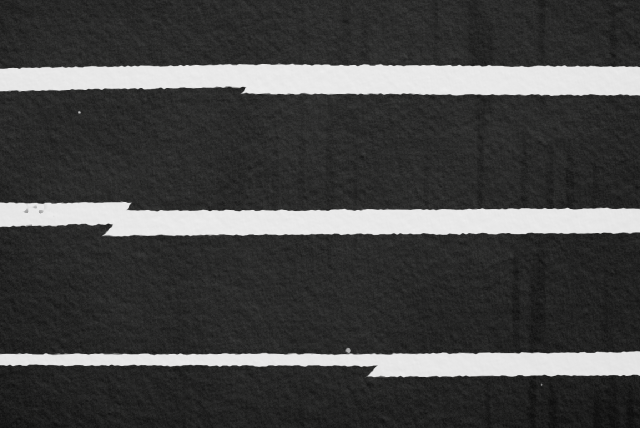
This pattern is drawn by a WebGL 2 fragment shader. Its source:

```glsl
#version 300 es
precision highp float;

uniform vec2 u_resolution;
out vec4 fragColor;

const float ASPECT = 1.5;
const float CUT_SLOPE = 0.9;

float hash(vec2 p) {
    return fract(sin(dot(p, vec2(127.1, 311.7))) * 43758.5453);
}

float noise(vec2 p) {
    vec2 cell = floor(p);
    vec2 f = fract(p);
    f = f * f * (3.0 - 2.0 * f);
    float low = mix(hash(cell), hash(cell + vec2(1.0, 0.0)), f.x);
    float high = mix(hash(cell + vec2(0.0, 1.0)), hash(cell + 1.0), f.x);
    return mix(low, high, f.y);
}

float fbm(vec2 p) {
    float sum = 0.0;
    float gain = 0.5;
    for (int i = 0; i < 4; i++) {
        sum += gain * noise(p);
        p = mat2(1.6, 1.2, -1.2, 1.6) * p + 7.3;
        gain *= 0.55;
    }
    return sum;
}

// Paint thickness: fine grain, broad dents and slanted brush ridges
float plasterHeight(vec2 p) {
    vec2 brush = vec2(p.x + 0.55 * p.y, p.y - 0.55 * p.x);
    float ridges = noise(brush * vec2(14.0, 75.0)) * smoothstep(0.45, 0.8, noise(p * 5.0 + 3.0));
    return fbm(p * 75.0) + 0.5 * noise(p * 28.0) + 0.35 * ridges;
}

float relief(vec2 p, vec2 lightStep) {
    return plasterHeight(p) - plasterHeight(p + lightStep);
}

// Vertical drips, stronger towards the right
float drips(vec2 p) {
    float streak = smoothstep(0.66, 0.9, noise(vec2(p.x * 48.0, p.y * 3.5)));
    return streak * smoothstep(0.1, 1.3, p.x);
}

float spot(vec2 p, vec2 center, float radius, float blur) {
    float d = length(p - center) + 0.003 * (noise(p * 220.0) - 0.5);
    return 1.0 - smoothstep(radius - blur, radius + blur, d);
}

// Small raised blobs, lit above and shaded below
float blobs(vec2 p) {
    float sum = 0.0;
    for (int i = 0; i < 22; i++) {
        float id = float(i);
        vec2 center = vec2(ASPECT * hash(vec2(id, 1.7)), hash(vec2(id, 8.3)));
        float radius = mix(0.003, 0.008, hash(vec2(id, 4.1)));
        vec2 q = (p - center) / radius;
        sum += (q.y + 0.4 * q.x) * exp(-dot(q, q));
    }
    return sum;
}

// Stripe whose edges jump at a slanted cut; each pair holds heights at both canvas sides
float stripe(vec2 p, vec2 cut, vec2 topL, vec2 bottomL, vec2 topR, vec2 bottomR, float blur) {
    float t = p.x / ASPECT;
    float wobble = 0.0035 * (noise(p * 130.0) - 0.5) + 0.0025 * (noise(p * 55.0 + 9.0) - 0.5);
    float y = p.y + wobble;
    float side = (p.x - cut.x - CUT_SLOPE * (p.y - cut.y)) / sqrt(1.0 + CUT_SLOPE * CUT_SLOPE);
    float right = smoothstep(-blur, blur, side + wobble);
    float bandL = min(mix(topL.x, topL.y, t) - y, y - mix(bottomL.x, bottomL.y, t));
    float bandR = min(mix(topR.x, topR.y, t) - y, y - mix(bottomR.x, bottomR.y, t));
    return mix(smoothstep(-blur, blur, bandL), smoothstep(-blur, blur, bandR), right);
}

void main() {
    vec2 uv = gl_FragCoord.xy / u_resolution;
    vec2 p = uv * vec2(ASPECT, 1.0);
    float blur = max(0.8 / u_resolution.y, 0.0015);
    float bump = relief(p, vec2(0.002, 0.004));

    // Dark wall with soft light from above
    vec2 off = (uv - vec2(0.45, 0.65)) * vec2(0.9, 0.8);
    float wallTone = 0.175 - 0.13 * dot(off, off) + 0.012 * (uv.y - 0.5);
    wallTone += 0.022 * (noise(p * 7.0) - 0.5) + 0.13 * bump;
    wallTone += 0.09 * blobs(p) - 0.03 * drips(p);
    wallTone += 0.035 * (hash(floor(p * 342.0)) - 0.5);
    vec3 wall = max(wallTone, 0.06) * vec3(1.0, 1.005, 0.995);

    // White paint
    float paintTone = 0.915 - 0.05 * dot(off, off) + 0.045 * bump;
    float stain = spot(p, vec2(0.075, 0.481), 0.035, 0.025) * smoothstep(0.68, 0.82, noise(p * 95.0));
    vec3 paint = vec3(paintTone - 0.4 * stain);

    // Three broken stripes
    float mask = stripe(p, vec2(0.572, 0.789), vec2(0.840, 0.865), vec2(0.787, 0.8125),
                        vec2(0.8535, 0.844), vec2(0.7836, 0.777), blur);
    mask = max(mask, stripe(p, vec2(0.276, 0.489), vec2(0.525, 0.535), vec2(0.471, 0.498),
                            vec2(0.506, 0.513), vec2(0.448, 0.456), blur));
    mask = max(mask, stripe(p, vec2(0.871, 0.133), vec2(0.173, 0.173), vec2(0.1465, 0.143),
                            vec2(0.166, 0.178), vec2(0.114, 0.123), blur));
    vec3 color = mix(wall, paint, mask);

    // Stray paint flecks
    color = mix(color, vec3(0.68), spot(p, vec2(0.816, 0.181), 0.006, blur));
    color = mix(color, vec3(0.75), spot(p, vec2(0.186, 0.737), 0.0025, blur));
    color = mix(color, vec3(0.55), spot(p, vec2(1.27, 0.101), 0.002, blur));

    fragColor = vec4(clamp(color, 0.0, 1.0), 1.0);
}
```
